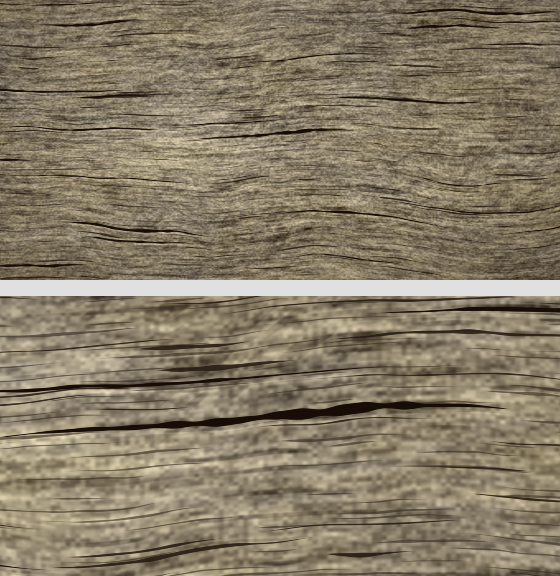
Top, the full canvas; bottom, a detail of the centre.
Write a WebGL 2 fragment shader that draws this texture.

```glsl
#version 300 es
precision highp float;
// Weathered oak plank: horizontal fibres bent by a slow warp, split by tapered
// cracks of three sizes. A single tone is summed from noise layers and cracks,
// then mapped to a brown-grey ramp with darker corners.

uniform vec2 u_resolution;
out vec4 fragColor;

const vec3 CRACK_BROWN = vec3(0.12, 0.08, 0.05);
const vec3 PALE_WOOD = vec3(0.63, 0.58, 0.49);

float hash(vec2 p) {
  vec3 q = fract(p.xyx * vec3(0.1031, 0.1030, 0.0973));
  q += dot(q, q.yzx + 33.33);
  return fract((q.x + q.y) * q.z);
}

float noise(vec2 p) {
  vec2 cell = floor(p), f = fract(p);
  f = f * f * (3.0 - 2.0 * f);
  float low = mix(hash(cell), hash(cell + vec2(1, 0)), f.x);
  float high = mix(hash(cell + vec2(0, 1)), hash(cell + vec2(1, 1)), f.x);
  return mix(low, high, f.y);
}

// Noise centred on zero, with its own frequency on each axis
float layer(vec2 p, vec2 freq, float seed) {
  return noise(p * freq + seed) - 0.5;
}

vec2 rotate(vec2 p, float angle) {
  float c = cos(angle), s = sin(angle);
  return vec2(c * p.x + s * p.y, c * p.y - s * p.x);
}

// Bends the straight grain into long waves
vec2 bendGrain(vec2 p) {
  float bend = 0.09 * layer(p, vec2(1.9, 1.5), 3.7);
  bend += 0.016 * layer(p, vec2(6.0, 5.0), 21.3);
  bend += 0.004 * layer(p, vec2(17.0, 16.0), 8.1);
  return vec2(p.x, p.y + bend);
}

// Coverage of scattered cracks; lengths are fractions of the cell width
float cracks(vec2 p, vec2 cell, float density, vec2 lengths, vec2 widths, float seed, float px) {
  float cover = 0.0;
  float row0 = floor(p.y / cell.y);
  for (int j = -1; j <= 1; j++) {
    float row = row0 + float(j);
    float shift = hash(vec2(row + 50.0, seed));
    float column0 = floor(p.x / cell.x + shift);
    for (int i = -1; i <= 1; i++) {
      vec2 id = vec2(column0 + float(i), row) + 50.0 + seed * 7.0;
      if (hash(id) > density) continue;
      float size = hash(id + 11.3);
      vec2 centre = vec2(column0 + float(i) - shift + hash(id + 23.7),
                         row + 0.1 + 0.8 * hash(id + 37.1)) * cell;
      vec2 d = p - centre;
      float s = d.x / (cell.x * mix(lengths.x, lengths.y, hash(id + 5.9)));
      if (abs(s) >= 1.0) continue;
      // Slight tilt and wander, then a ragged taper thickest off centre
      d.y += (hash(id + 41.9) - 0.5) * 0.04 * d.x;
      d.y += 0.12 * cell.y * layer(vec2(p.x, 0.0), vec2(5.0 / cell.x, 1.0), id.x * 3.1 + id.y);
      float taper = (1.0 - s * s) * (1.0 + 1.4 * s * (hash(id + 61.3) - 0.5));
      float ragged = 0.6 + 0.8 * noise(vec2(p.x * 40.0, id.y + id.x * 5.0));
      float halfWidth = mix(widths.x, widths.y, size * size) * taper * ragged;
      float edge = smoothstep(-0.6 * px, 0.6 * px, halfWidth - abs(d.y));
      cover = max(cover, edge * min(1.0, 2.4 * halfWidth / px));
    }
  }
  return cover;
}

// Fibres, pores and blotches as a signed tone offset
float fibres(vec2 g) {
  float tone = 0.10 * layer(g, vec2(2.5, 7.0), 4.1);
  tone += 0.11 * layer(g, vec2(5.0, 62.0), 13.7);
  tone += 0.19 * layer(g, vec2(11.0, 135.0), 27.2);
  tone += 0.18 * layer(g, vec2(55.0, 185.0), 39.5);
  tone += 0.20 * layer(g, vec2(170.0, 215.0), 51.9);
  // Sharp dark pores drawn out along the grain
  return tone - 0.13 * smoothstep(0.68, 0.9, noise(g * vec2(10.0, 105.0) + 63.0));
}

// Short slanted ray marks, gathered in patches
float rayFlecks(vec2 g) {
  float patches = smoothstep(0.42, 0.72, noise(g * vec2(3.2, 5.5) + 71.0));
  float rising = noise(rotate(g, 0.6) * vec2(24.0, 84.0) + 83.0);
  float falling = noise(rotate(g, -0.5) * vec2(30.0, 76.0) + 97.0);
  return patches * smoothstep(0.58, 0.8, max(rising, falling * 0.92));
}

void main() {
  vec2 uv = gl_FragCoord.xy / u_resolution;
  float px = 1.0 / u_resolution.y;
  vec2 p = gl_FragCoord.xy * px;
  vec2 g = bendGrain(p);

  // Cracks from wide splits to hairlines
  vec2 bigCell = vec2(0.72, 0.075), bigLength = vec2(0.20, 0.60), bigWidth = vec2(0.0018, 0.0052);
  float split = cracks(g, bigCell, 0.66, bigLength, bigWidth, 1.0, px);
  float lip = cracks(g + vec2(0.0, 0.007), bigCell, 0.66, bigLength, bigWidth, 1.0, px);
  float check = cracks(g, vec2(0.30, 0.032), 0.66, vec2(0.15, 0.60), vec2(0.0008, 0.0027), 2.0, px);
  float hairline = cracks(g, vec2(0.15, 0.0145), 0.72, vec2(0.2, 0.7), vec2(0.0007, 0.0016), 3.0, px);

  // Wood surface, darkened towards the corners
  vec2 q = uv * 2.0 - 1.0;
  float vignette = 1.07 - 0.17 * dot(q, q);
  float tone = (0.587 + fibres(g) - 0.085 * rayFlecks(g) + 0.07 * lip) * vignette;
  tone = mix(tone, 0.23, 0.65 * hairline);
  tone = mix(tone, 0.14, 0.88 * check);
  tone = mix(tone, 0.09, split);

  // Tone ramp with drifting grey and ochre tints
  vec3 colour = mix(CRACK_BROWN, PALE_WOOD, (tone - CRACK_BROWN.r) / (PALE_WOOD.r - CRACK_BROWN.r));
  float tint = layer(g, vec2(3.0, 9.0), 103.0) + 0.7 * layer(g, vec2(16.0, 60.0), 117.0);
  float woodMask = smoothstep(0.1, 0.4, tone);
  colour += woodMask * (tint * vec3(0.016, 0.006, -0.032) + vec3(0.0, 0.004, -0.004));
  fragColor = vec4(clamp(colour, 0.0, 1.0), 1.0);
}
```
